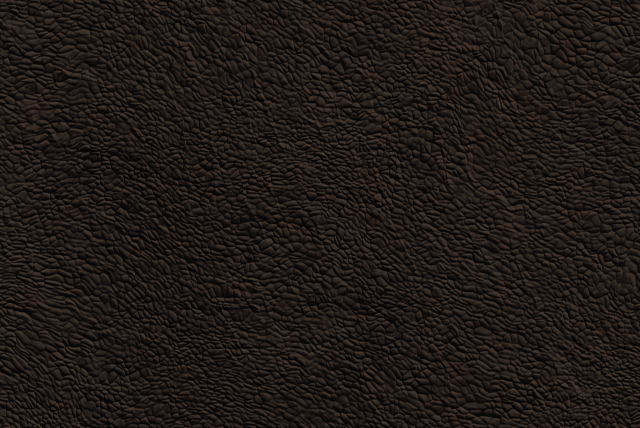
Give the GLSL for this texture, as a Shadertoy shader.

```glsl
// Dark brown full-grain leather with pebbled grain and long fine wrinkles.

const vec3 CREASE_COLOR = vec3(0.05, 0.04, 0.04);
const vec3 BODY_COLOR = vec3(0.12, 0.09, 0.08);
const vec3 LIT_COLOR = vec3(0.17, 0.14, 0.12);
const vec3 RIM_COLOR = vec3(0.24, 0.19, 0.16);
const vec2 GRAIN_DENSITY = vec2(54.0, 88.0);    // pebbles per canvas height
const float GRAIN_ANGLE = -0.36;
const vec2 LIGHT_STEP = vec2(0.0015, 0.0037);   // towards the light
const float RELIEF_GAIN = 3.6;
const float CAVITY_GAIN = 0.9;
const float MEAN_HEIGHT = 0.33;
const float RIDGE_HEIGHT = 0.36;
const float FURROW_DEPTH = 0.30;
const float WRINKLE_WIDTH = 0.05;
const float FINE_GRAIN = 0.7;
const float PATCH_GAIN = 0.35;

float hash(vec2 p) {
    vec3 q = fract(vec3(p.xyx) * 0.1031);
    q += dot(q, q.yzx + 33.33);
    return fract((q.x + q.y) * q.z);
}

vec2 hash2(vec2 p) {
    return vec2(hash(p), hash(p + vec2(57.3, 113.7)));
}

float noise(vec2 p) {
    vec2 i = floor(p), f = fract(p);
    f = f * f * (3.0 - 2.0 * f);
    return mix(mix(hash(i), hash(i + vec2(1, 0)), f.x),
               mix(hash(i + vec2(0, 1)), hash(i + vec2(1, 1)), f.x), f.y);
}

// Coordinates whose x axis points along the angle
vec2 rotate(vec2 p, float angle) {
    float c = cos(angle), s = sin(angle);
    return vec2(c * p.x + s * p.y, c * p.y - s * p.x);
}

// Distances to the nearest and second nearest cell centres
vec2 cellDistances(vec2 p) {
    vec2 cell = floor(p), f = fract(p);
    vec2 nearest = vec2(8.0);
    for (int y = -1; y <= 1; y++)
    for (int x = -1; x <= 1; x++) {
        vec2 o = vec2(x, y);
        float d = length(o + hash2(cell + o) - f);
        nearest.y = min(nearest.y, max(nearest.x, d));
        nearest.x = min(nearest.x, d);
    }
    return nearest;
}

// Thin lines along the given angle, present only in patches
float wrinkles(vec2 p, float angle, float seed) {
    vec2 q = rotate(p, angle) * vec2(5.0, 20.0) + seed;
    float line = exp(-abs(noise(q) - 0.5) / WRINKLE_WIDTH);
    return line * smoothstep(0.3, 0.75, noise(p * 4.5 + seed * 1.7));
}

vec2 warp(vec2 p) {
    vec2 broad = vec2(noise(p * 4.0), noise(p * 4.0 + 31.0)) - 0.5;
    vec2 fine = vec2(noise(p * 36.0 + 7.0), noise(p * 36.0 + 61.0)) - 0.5;
    return p + 0.09 * broad + 0.014 * fine;
}

float leatherHeight(vec2 p) {
    vec2 w = warp(p);
    vec2 grain = rotate(w, GRAIN_ANGLE) * GRAIN_DENSITY;
    // Rounded pebbles, with creases that fade so that neighbours merge
    vec2 d = cellDistances(grain);
    float creaseDepth = 0.1 + 0.9 * noise(grain * 0.55 + 43.0);
    float h = 0.6 * (1.0 - d.x * d.x);
    h -= 0.75 * creaseDepth * exp(-4.0 * (d.y - d.x));
    h += 0.4 * (noise(grain * vec2(1.2, 1.7) + 19.0) - 0.5);
    h += RIDGE_HEIGHT * (wrinkles(w, -0.65, 11.0) + wrinkles(w, -1.15, 47.0));
    return h - FURROW_DEPTH * wrinkles(w, -0.15, 83.0);
}

// Maps a tone rank from 0 to 1 onto the colours by their shares
vec3 leatherColor(float rank) {
    vec3 c = mix(CREASE_COLOR * 0.45, CREASE_COLOR, smoothstep(0.0, 0.19, rank));
    c = mix(c, BODY_COLOR, clamp((rank - 0.19) / 0.32, 0.0, 1.0));
    c = mix(c, LIT_COLOR, clamp((rank - 0.51) / 0.26, 0.0, 1.0));
    c = mix(c, RIM_COLOR, clamp((rank - 0.77) / 0.17, 0.0, 1.0));
    return c * (1.0 + 3.0 * max(rank - 0.94, 0.0));
}

vec3 shade(vec2 p) {
    float h = leatherHeight(p);
    float slope = h - leatherHeight(p + LIGHT_STEP);
    float tone = RELIEF_GAIN * slope + CAVITY_GAIN * (h - MEAN_HEIGHT);
    tone += FINE_GRAIN * (noise(p * 210.0) - 0.5);
    tone += PATCH_GAIN * (noise(p * 2.6 + 5.0) - 0.5);
    tone += 0.15 * (p.y - 0.5);
    float rank = 1.0 / (1.0 + exp(-1.7 * tone));
    float warmth = noise(p * 28.0 + 71.0) - 0.5;
    return leatherColor(rank) * (1.0 + warmth * vec3(0.10, -0.02, -0.06));
}

void mainImage(out vec4 fragColor, in vec2 fragCoord) {
    // Four samples per pixel soften the creases
    vec3 color = vec3(0.0);
    for (int i = 0; i < 4; i++) {
        vec2 offset = vec2(i % 2, i / 2) * 0.5 - 0.25;
        color += shade((fragCoord + offset) / iResolution.y);
    }
    fragColor = vec4(color * 0.25, 1.0);
}
```
